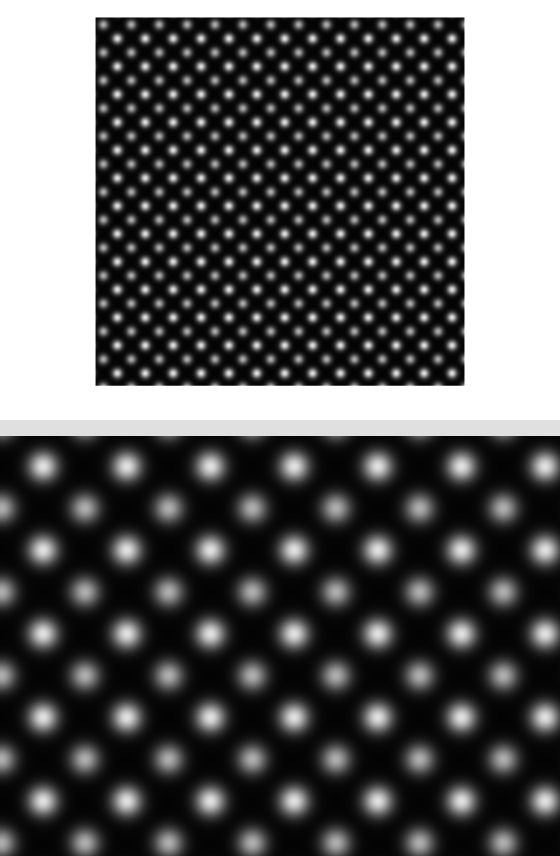
Top: the whole. Bottom: its middle third, enlarged.
This pattern is drawn by a Shadertoy shader. Its source:

```glsl
// Soft round spot at the centre of every cell of a square lattice
float spotLattice(vec2 p, float sigma) {
    vec2 cell = fract(p + 0.5) - 0.5;
    return exp(-dot(cell, cell) / (2.0 * sigma * sigma));
}

// Antialiased coverage of an axis-aligned rectangle
float boxMask(vec2 p, vec2 centre, vec2 halfSize, float pixel) {
    vec2 inside = halfSize - abs(p - centre);
    vec2 coverage = clamp(inside / pixel + 0.5, 0.0, 1.0);
    return coverage.x * coverage.y;
}

void mainImage(out vec4 fragColor, in vec2 fragCoord) {
    vec2 uv = fragCoord / iResolution.y;
    uv.x -= 0.5 * (iResolution.x / iResolution.y - 4.0 / 3.0);

    // Lattice coordinates: one unit between equal spots
    vec2 lattice = (uv - vec2(0.2795, 0.1113)) / 0.0664;

    // Bright spots interleaved with dimmer ones, half a cell away
    float brightSpots = 0.87 * spotLattice(lattice, 0.122);
    float dimSpots = 0.67 * spotLattice(lattice + 0.5, 0.122);
    float glow = 0.012 + brightSpots + dimSpots;

    // Dark square panel on a white ground
    float panel = boxMask(uv, vec2(0.6667, 0.52), vec2(0.4392, 0.4384), 1.0 / iResolution.y);
    fragColor = vec4(vec3(mix(1.0, glow, panel)), 1.0);
}
```
